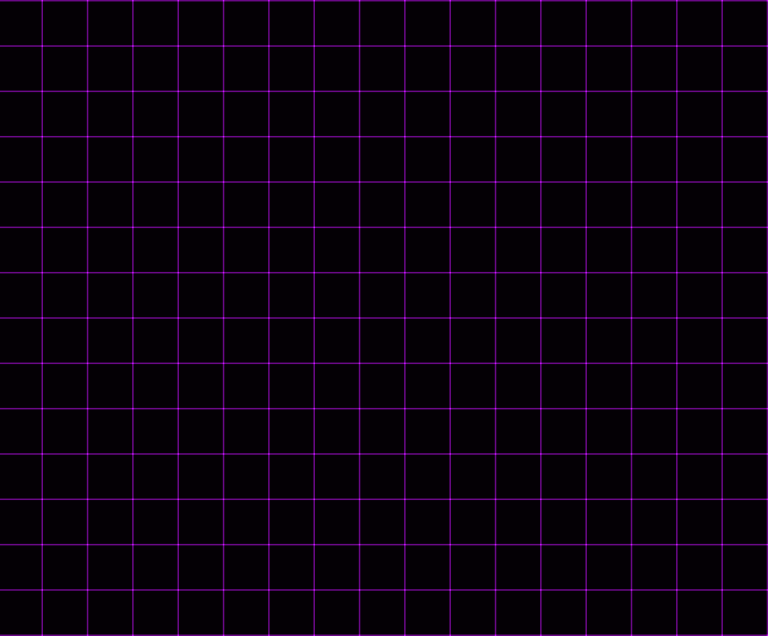
Give the GLSL for this pattern, as a WebGL 1 fragment shader.

```glsl
precision highp float;
// Neon grid: thin violet lines on near-black, about 17 cells across and 14 down.
// Each line is box-filtered over the pixel, so its brightness shifts softly with
// its sub-pixel position; crossings of two lines glow brighter.

uniform vec2 u_resolution;

// Share of the pixel covered by a line, per axis; all lengths are in cells.
vec2 lineCoverage(vec2 cell, float lineWidth, float pixelSize) {
    vec2 distanceToLine = abs(fract(cell + 0.5) - 0.5);
    vec2 overlap = 0.5 * (lineWidth + pixelSize) - distanceToLine;
    return clamp(overlap, 0.0, min(lineWidth, pixelSize)) / pixelSize;
}

void main() {
    // Canvas heights as the unit, measured from the right edge and mid-height.
    vec2 position = (gl_FragCoord.xy - u_resolution * vec2(1.0, 0.5)) / u_resolution.y;

    // Square cells: one column line just inside the right edge, rows centred.
    float pitch = 0.07127;
    vec2 cell = (position + vec2(0.0008, 0.0)) / pitch;
    float pixelSize = 1.0 / (u_resolution.y * pitch);
    vec2 coverage = lineCoverage(cell, 0.0331, pixelSize);

    // Both line directions add their light to the background.
    vec3 background = vec3(0.016, 0.0, 0.02);
    vec3 lineGlow = vec3(0.40, 0.036, 0.51);
    vec3 color = background + lineGlow * (coverage.x + coverage.y);

    gl_FragColor = vec4(color, 1.0);
}
```
